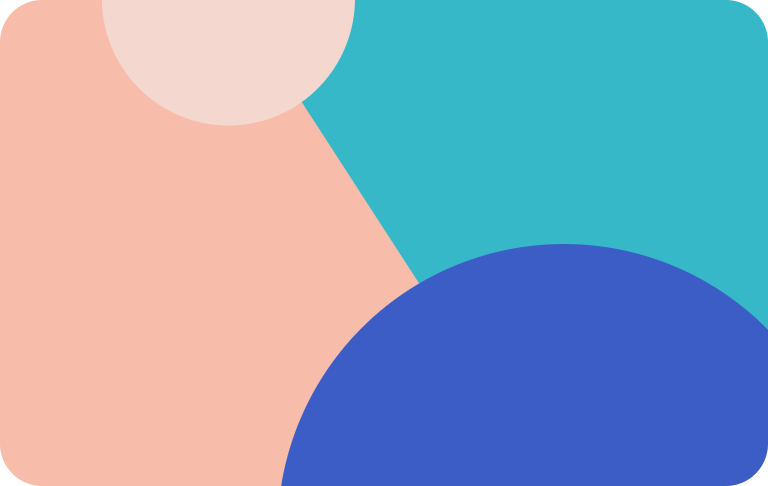
A Shadertoy shader for this background:

```glsl
const vec2 CANVAS = vec2(1.587, 1.0);
const float CORNER_RADIUS = 0.087;

const vec3 WHITE = vec3(1.0);
const vec3 PEACH = vec3(0.969, 0.738, 0.667);
const vec3 TEAL  = vec3(0.212, 0.722, 0.784);
const vec3 BLUE  = vec3(0.235, 0.365, 0.773);
const vec3 BLUSH = vec3(0.957, 0.847, 0.812);

float circleDistance(vec2 p, vec2 center, float radius) {
    return length(p - center) - radius;
}

// Negative on the right when walking from start to end
float edgeDistance(vec2 p, vec2 start, vec2 end) {
    vec2 along = normalize(end - start);
    return dot(p - start, vec2(along.y, -along.x));
}

float roundedBoxDistance(vec2 p, vec2 halfSize, float radius) {
    vec2 q = abs(p) - halfSize + radius;
    return length(max(q, 0.0)) + min(max(q.x, q.y), 0.0) - radius;
}

vec3 paint(vec3 base, vec3 color, float dist, float pixel) {
    return mix(base, color, clamp(0.5 - dist / pixel, 0.0, 1.0));
}

void mainImage(out vec4 fragColor, in vec2 fragCoord) {
    vec2 p = fragCoord / iResolution.xy * CANVAS;
    float pixel = CANVAS.y / iResolution.y;

    // Two fields split by a slanted edge
    float slant = -edgeDistance(p, vec2(0.8657, 0.4174), vec2(0.6240, 0.7893));
    vec3 color = paint(PEACH, TEAL, slant, pixel);

    // Large lower disc and small upper disc
    color = paint(color, BLUE, circleDistance(p, vec2(1.1653, -0.0940), 0.5919), pixel);
    color = paint(color, BLUSH, circleDistance(p, vec2(0.4721, 1.0031), 0.2614), pixel);

    // Rounded card on white
    vec2 halfSize = 0.5 * CANVAS;
    float card = roundedBoxDistance(p - halfSize, halfSize, CORNER_RADIUS);
    color = paint(WHITE, color, card, pixel);

    fragColor = vec4(color, 1.0);
}
```
